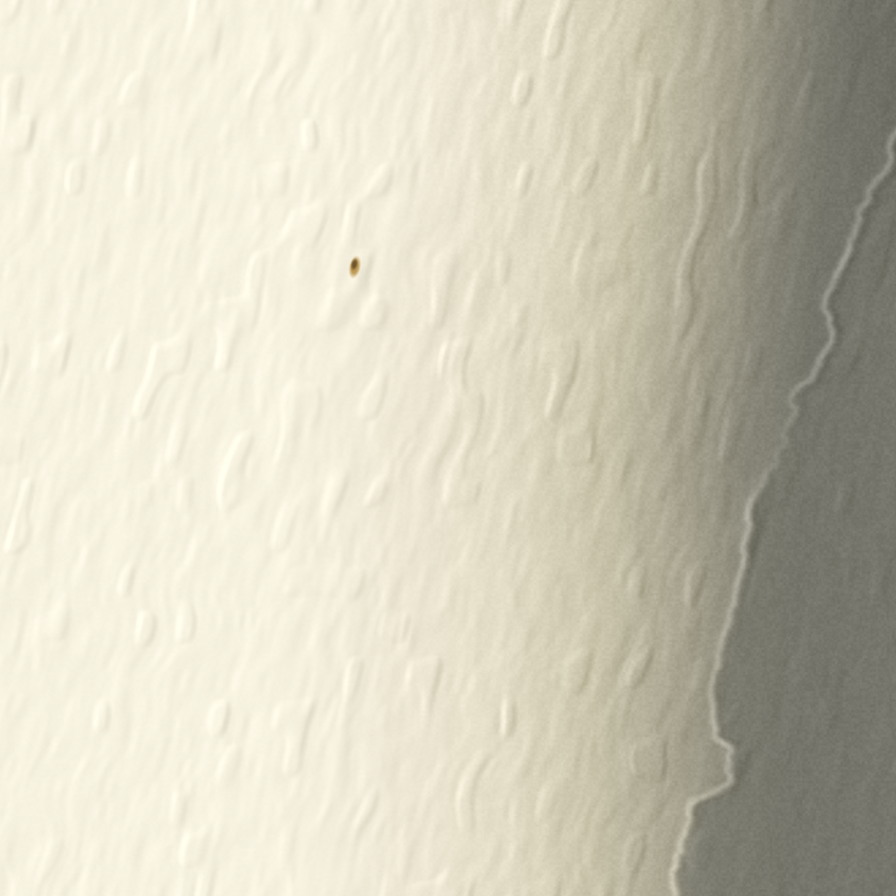
Reproduce this texture procedurally as a three.js fragment shader.

```glsl
// Cream plaster on a rounded wall, lit from the left and turning into grey shade.
// A tone ramp gives the curve; embossed, stretched noise gives the brushed relief.
// A jagged crack edge crosses the shaded side and one brown speck sits on the lit side.

varying vec2 vUv;

const vec3 CREAM = vec3(0.968, 0.95, 0.88);
const vec3 PALE  = vec3(0.89, 0.865, 0.78);
const vec3 SAND  = vec3(0.79, 0.77, 0.67);
const vec3 KHAKI = vec3(0.67, 0.65, 0.57);
const vec3 OLIVE = vec3(0.56, 0.55, 0.49);
const vec3 GREY  = vec3(0.46, 0.46, 0.42);

float hash(vec2 p) {
  vec3 q = fract(vec3(p.xyx) * 0.1031);
  q += dot(q, q.yzx + 33.33);
  return fract((q.x + q.y) * q.z);
}

float noise(vec2 p) {
  vec2 i = floor(p);
  vec2 f = fract(p);
  f = f * f * f * (f * (f * 6.0 - 15.0) + 10.0);
  float low = mix(hash(i), hash(i + vec2(1.0, 0.0)), f.x);
  float high = mix(hash(i + vec2(0.0, 1.0)), hash(i + vec2(1.0, 1.0)), f.x);
  return mix(low, high, f.y);
}

float ramp(float a, float b, float x) {
  return clamp((x - a) / (b - a), 0.0, 1.0);
}

// Tone of the curved wall, from lit to shaded
vec3 wallTone(float s) {
  vec3 c = mix(CREAM, PALE, pow(ramp(0.3, 0.57, s), 1.4));
  c = mix(c, SAND, ramp(0.57, 0.675, s));
  c = mix(c, KHAKI, ramp(0.675, 0.76, s));
  c = mix(c, OLIVE, ramp(0.76, 0.825, s));
  return mix(c, GREY, ramp(0.825, 0.90, s));
}

// Plaster height: tall leaning strokes, finer strokes and sparse raised drips
float plasterHeight(vec2 p) {
  vec2 q = vec2(p.x - 0.22 * p.y, p.y);
  q.x += 0.014 * (noise(p * 17.0) - 0.5);
  float strokes = noise(q * vec2(58.0, 21.0));
  float fine = noise(q * vec2(125.0, 42.0) + 31.0);
  float drips = smoothstep(0.68, 0.95, noise(q * vec2(44.0, 20.0) + 73.0));
  return 0.55 * strokes + 0.25 * fine + 0.6 * drips;
}

// Slope facing the light; positive where the surface looks left
float relief(vec2 p) {
  vec2 e = vec2(0.0028, -0.0014);
  return plasterHeight(p + e) - plasterHeight(p - e);
}

// Horizontal place of the crack edge at height y
float crackX(float y) {
  float x = 0.752 + 0.12 * y + 0.21 * y * y;
  x += 0.039 * smoothstep(0.098, 0.13, y) * (1.0 - smoothstep(0.13, 0.245, y));
  x += 0.018 * exp(-pow((y - 0.6) / 0.05, 2.0));
  x += 0.016 * (noise(vec2(y * 32.0, 4.0)) - 0.5);
  return x + 0.007 * (noise(vec2(y * 85.0, 9.0)) - 0.5);
}

// Signed distance to the crack, corrected for its slant
float crackDistance(vec2 p) {
  float slope = (crackX(p.y + 0.004) - crackX(p.y - 0.004)) / 0.008;
  return (p.x - crackX(p.y)) / sqrt(1.0 + slope * slope);
}

float band(float d, float width) {
  return exp(-d * d / (width * width));
}

// Brown speck with a darker upper core
vec3 addSpeck(vec3 c, vec2 p, vec2 centre) {
  vec2 q = p - centre;
  q.x -= 0.15 * q.y;
  float body = length(q / vec2(0.0065, 0.0125));
  float core = length((q - vec2(-0.001, 0.003)) / vec2(0.004, 0.007));
  c = mix(c, vec3(0.72, 0.56, 0.27), 0.9 * (1.0 - smoothstep(0.45, 1.15, body)));
  return mix(c, vec3(0.36, 0.27, 0.13), 0.8 * (1.0 - smoothstep(0.3, 1.2, core)));
}

void main() {
  vec2 p = vUv;

  // Soft shade boundary, leaning right toward the top
  float shift = 0.045 * smoothstep(0.45, 1.0, p.y) - 0.012 * (1.0 - p.y);
  float wobble = 0.018 * (noise(p * vec2(9.0, 6.0)) - 0.5);
  vec3 color = wallTone(p.x - shift + wobble);

  // Deeper shade beyond the crack
  float d = crackDistance(p);
  color = mix(color, GREY, 0.75 * smoothstep(-0.006, 0.022, d));
  color *= 1.0 - 0.07 * smoothstep(0.9, 1.02, p.x) * smoothstep(0.6, 1.0, p.y);

  // Embossed strokes, quieter in the shade
  float shaded = smoothstep(0.74, 0.9, p.x - shift);
  float side = smoothstep(0.25, 0.65, p.x);
  float strength = mix(mix(0.085, 0.125, side), 0.045, max(shaded, smoothstep(0.0, 0.03, d)));
  color += strength * relief(p) * vec3(1.0, 1.0, 1.05);

  // Lit lip of the crack with a thin shadow behind it
  float visible = 0.45 + 0.55 * noise(vec2(p.y * 24.0, 2.0));
  visible *= 1.0 - 0.55 * band(p.y - 0.5, 0.05);
  color += 0.14 * visible * band(d, 0.0042);
  color -= 0.055 * visible * band(d - 0.0085, 0.005);

  // Fine grain, stronger away from the light
  float grain = noise(p * 330.0) + 0.6 * noise(p * 510.0 + 17.0) - 0.8;
  color += grain * mix(0.008, 0.034, smoothstep(0.35, 0.8, p.x));

  color = addSpeck(color, p, vec2(0.396, 0.702));
  gl_FragColor = vec4(clamp(color, 0.0, 1.0), 1.0);
}
```
